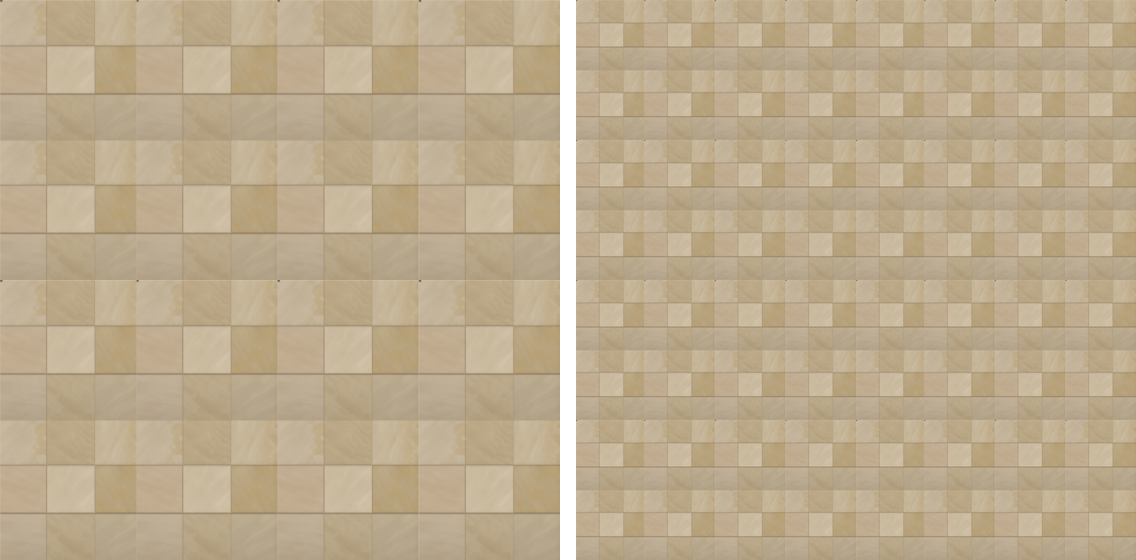
Left, the tile; right, the same tile 2 across and 2 down.
Reproduce this texture procedurally as a WebGL 1 fragment shader.

```glsl
precision highp float;
// Sandstone paving: four by four repeats of a block of nine square slabs.
// Each slab has its own tint and grain direction; fbm noise adds veins, clouds
// and ochre stains, and thin joints, pale block seams and a chip finish it.

uniform vec2 u_resolution;

const vec2 CUT_A = vec2(0.330, 0.326);  // joints inside one block
const vec2 CUT_B = vec2(0.671, 0.668);
const vec3 JOINT = vec3(0.50, 0.42, 0.32);
const vec3 SEAM = vec3(0.84, 0.78, 0.68);
const vec3 OCHRE = vec3(0.72, 0.62, 0.44);
const vec3 PALE = vec3(0.75, 0.69, 0.58);
const vec3 CHIP = vec3(0.30, 0.31, 0.30);

float hash(vec2 p) {
  vec3 q = fract(vec3(p.xyx) * 0.1031);
  q += dot(q, q.yzx + 33.33);
  return fract((q.x + q.y) * q.z);
}

float noise(vec2 p) {
  vec2 i = floor(p), f = fract(p);
  f = f * f * (3.0 - 2.0 * f);
  float low = mix(hash(i), hash(i + vec2(1.0, 0.0)), f.x);
  float high = mix(hash(i + vec2(0.0, 1.0)), hash(i + 1.0), f.x);
  return mix(low, high, f.y);
}

float fbm(vec2 p) {
  float sum = 0.0, gain = 0.533;
  for (int i = 0; i < 4; i++) {
    sum += gain * noise(p);
    p = p * 2.03 + 17.3;
    gain *= 0.5;
  }
  return sum;
}

vec4 pick(float i, vec4 a, vec4 b, vec4 c) {
  return i < 0.5 ? a : (i < 1.5 ? b : c);
}

// Slab tint in rgb, grain angle in w; rows count downwards.
vec4 slabKind(vec2 id) {
  vec4 top = pick(id.x, vec4(0.765, 0.705, 0.605, -0.8),
    vec4(0.735, 0.66, 0.53, 0.6), vec4(0.775, 0.71, 0.595, -1.3));
  vec4 middle = pick(id.x, vec4(0.755, 0.675, 0.565, 0.3),
    vec4(0.80, 0.74, 0.635, -0.9), vec4(0.72, 0.643, 0.50, 1.0));
  vec4 bottom = pick(id.x, vec4(0.735, 0.67, 0.57, 0.1),
    vec4(0.72, 0.65, 0.525, 0.6), vec4(0.725, 0.663, 0.555, -0.6));
  return pick(id.y, top, middle, bottom);
}

// Skips a strip of the pattern, so one repeat comes out a little short.
float skipStrip(float x, float at, float width) {
  return (x + width * step(at, x)) / (1.0 + width);
}

float line(float d, float width, float blur) {
  return 1.0 - smoothstep(0.0, width + blur, abs(d));
}

vec3 slab(vec2 id, vec2 uv) {
  vec4 kind = slabKind(id);
  float c = cos(kind.w), s = sin(kind.w);
  vec2 along = vec2(c * uv.x + s * uv.y, c * uv.y - s * uv.x);
  float cloud = fbm(uv * 2.8 + id * 31.7 + 5.0);
  float patches = fbm(uv * 4.5 + id * 23.3 + 71.0);
  float vein = fbm(along * vec2(1.8, 10.0) + cloud * 1.5 + id * 17.1 + 40.0);
  vec3 color = kind.rgb;
  color += (cloud - 0.5) * vec3(0.035, 0.045, 0.06);
  color += (vein - 0.5) * vec3(0.05, 0.05, 0.045);

  // Wavy growth rings on the top centre slab, which darkens downwards
  float ringed = step(abs(id.x - 1.0) + id.y, 0.5);
  float rings = sin(along.y * 45.0 + cloud * 22.0) * smoothstep(0.2, 0.8, uv.x);
  color += ringed * (0.009 * rings + 0.008 - 0.022 * uv.y);

  // Ochre stains: right edges of the top row, blotches on the middle right slab
  float edge = step(id.y, 0.5) * (1.0 - ringed) * smoothstep(0.5, 0.95, uv.x);
  float blotchy = step(1.5, id.x) * step(abs(id.y - 1.0), 0.5);
  float stain = (edge * 0.5 + blotchy * 0.55) * smoothstep(0.4, 0.62, patches);
  color = mix(color, OCHRE, stain);

  // Pale patches on the bottom centre slab
  float patchy = step(abs(id.x - 1.0) + abs(id.y - 2.0), 0.5);
  color = mix(color, PALE, patchy * 0.4 * smoothstep(0.5, 0.62, patches));

  // Bottom row darkens downwards
  return color + step(1.5, id.y) * (0.012 - 0.05 * uv.y);
}

vec3 paving(vec2 p, float blur) {
  float half_y = fract(p.y * 2.0);
  vec2 cell = fract(vec2(skipStrip(p.x, 0.2435, 0.0091) * 4.0,
                         skipStrip(half_y, 0.5026, 0.0052) * 2.0));
  vec2 pastA = step(CUT_A, cell), pastB = step(CUT_B, cell);
  vec2 start = CUT_A * pastA + (CUT_B - CUT_A) * pastB;
  vec2 end = CUT_A + (CUT_B - CUT_A) * pastA + (1.0 - CUT_B) * pastB;
  vec2 id = pastA + pastB;
  vec3 color = slab(id, (cell - start) / (end - start));

  // Soft shade around the joints, then the joints, strongest below the middle row
  vec2 a = cell - CUT_A, b = cell - CUT_B;
  float shade = line(a.y, 0.025, blur) + line(b.y, 0.025, blur) + line(1.0 - cell.x, 0.04, blur);
  color *= 1.0 - 0.025 * shade;
  float middle = step(abs(id.y - 1.0), 0.5);
  float joint = line(a.x, 0.005, blur) * mix(0.25, 0.45, middle);
  joint = max(joint, line(b.x, 0.005, blur) * mix(0.14, 0.28, middle));
  joint = max(joint, line(a.y, 0.006, blur) * 0.36);
  joint = max(joint, line(b.y, 0.007, blur) * 0.6);
  color = mix(color, JOINT, joint);

  // Pale seams between blocks and a small chip at every other block corner
  float seam = max(line(cell.x, 0.006, blur) * 0.35, line(cell.y, 0.006, blur) * 0.5);
  color = mix(color, SEAM, seam);
  float chip = 1.0 - smoothstep(0.004, 0.012 + blur * 0.5, length(cell - vec2(0.009, 0.005)));
  return mix(color, CHIP, chip * 0.8 * step(half_y, 0.25));
}

void main() {
  float blur = 2.0 / u_resolution.x;
  vec3 sum = vec3(0.0);
  for (int i = 0; i < 4; i++) {
    vec2 offset = vec2(mod(float(i), 2.0), floor(float(i) / 2.0)) * 0.5 - 0.25;
    vec2 p = (gl_FragCoord.xy + offset) / u_resolution;
    sum += paving(vec2(p.x, 1.0 - p.y), blur);
  }
  gl_FragColor = vec4(sum * 0.25, 1.0);
}
```
